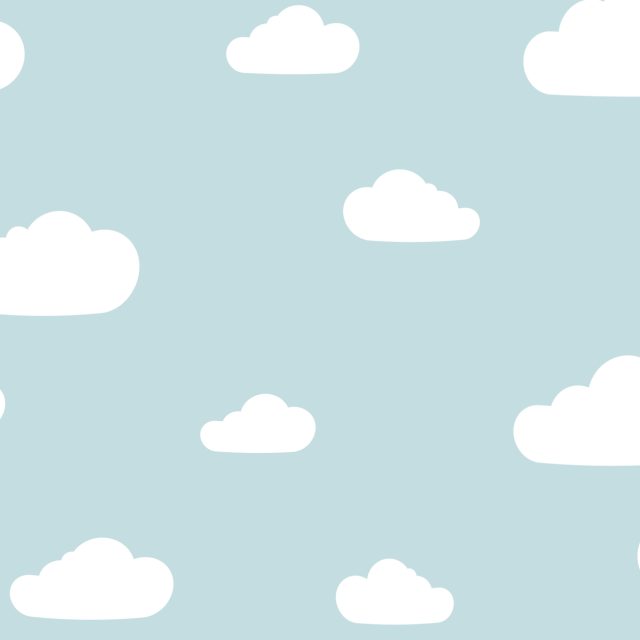
Reproduce this pattern procedurally as a WebGL 2 fragment shader.

```glsl
#version 300 es
precision highp float;
// Flat white puffy clouds drifting in loose, staggered rows over a pale blue sky.

uniform vec2 u_resolution;
out vec4 fragColor;

const vec3 SKY = vec3(0.769, 0.867, 0.878);
const vec3 CLOUD = vec3(1.0);
const vec2 PITCH = vec2(0.54, 0.265);       // spacing of columns and rows
const vec2 FIRST_CLOUD = vec2(0.43, 0.90);  // centre of row 0, column 0
const float ODD_ROW_SHIFT = 0.33;

float hash(vec2 cell, float salt) {
    vec3 q = fract(vec3(cell, salt) * vec3(0.1031, 0.1130, 0.0973) + 0.37);
    q += dot(q, q.yzx + 33.33);
    return fract((q.x + q.y) * q.z);
}

float hashRange(vec2 cell, float salt, float low, float high) {
    return mix(low, high, hash(cell, salt));
}

float circle(vec2 p, vec2 centre, float radius) {
    return length(p - centre) - radius;
}

float box(vec2 p, vec2 low, vec2 high) {
    vec2 d = abs(p - 0.5 * (low + high)) - 0.5 * (high - low);
    return length(max(d, 0.0)) + min(max(d.x, d.y), 0.0);
}

// Distance to a cloud of width 1 that rests on y = 0, centred on x = 0.
float cloudShape(vec2 p, vec2 cell) {
    p.x *= hash(cell, 1.0) < 0.55 ? 1.0 : -1.0;
    p.y -= hashRange(cell, 2.0, 0.05, 0.15) * p.x * p.x;  // bowed base

    float smallEnd = hashRange(cell, 3.0, 0.105, 0.145);
    float largeEnd = hashRange(cell, 4.0, 0.175, 0.205);
    float peakRadius = hashRange(cell, 5.0, 0.19, 0.225);
    vec2 peak = vec2(hashRange(cell, 6.0, 0.02, 0.09), 0.31);
    vec2 shoulder = vec2(hashRange(cell, 7.0, -0.20, -0.15), 0.22);

    float d = box(p, vec2(smallEnd - 0.5, 0.0), vec2(0.5 - largeEnd, 2.0 * smallEnd));
    d = min(d, circle(p, vec2(smallEnd - 0.5, smallEnd), smallEnd));
    d = min(d, circle(p, vec2(0.5 - largeEnd, largeEnd), largeEnd));
    d = min(d, circle(p, shoulder, 0.15));
    d = min(d, circle(p, peak, peakRadius));

    // Some clouds carry a small extra puff in the crease beside the peak.
    if (hash(cell, 8.0) > 0.6) {
        d = min(d, circle(p, mix(shoulder, peak, 0.3) + vec2(-0.01, 0.11), 0.07));
    }
    return d;
}

// Distance to the cloud that belongs to one cell (column, row).
float cloudInCell(vec2 uv, vec2 cell, float oddShift) {
    vec2 jitter = vec2(hash(cell, 9.0), hash(cell, 10.0)) - 0.5;
    vec2 centre = FIRST_CLOUD + cell * PITCH * vec2(1.0, -1.0);
    centre += jitter * vec2(0.09, 0.10) - vec2(oddShift, 0.0);

    // Evenly spread sizes: every neighbourhood mixes small and large clouds.
    float sizeRank = fract(0.36 + dot(cell, vec2(0.62, 0.41)));
    float width = 0.165 + 0.2 * pow(sizeRank, 1.5);
    float stretch = hashRange(cell, 11.0, 0.95, 1.25);

    vec2 p = (uv - centre) / width + vec2(0.0, 0.27);
    p.y /= stretch;
    return cloudShape(p, cell) * width;
}

// Distance to the nearest cloud among the surrounding cells.
float cloudField(vec2 uv) {
    float d = 1.0;
    float nearestRow = round((FIRST_CLOUD.y - uv.y) / PITCH.y);
    for (float j = -1.0; j <= 1.0; j++) {
        float row = nearestRow + j;
        float oddShift = ODD_ROW_SHIFT * mod(row, 2.0);
        float nearestColumn = round((uv.x - FIRST_CLOUD.x + oddShift) / PITCH.x);
        for (float i = -1.0; i <= 1.0; i++) {
            d = min(d, cloudInCell(uv, vec2(nearestColumn + i, row), oddShift));
        }
    }
    return d;
}

void main() {
    float canvas = min(u_resolution.x, u_resolution.y);
    vec2 uv = gl_FragCoord.xy / canvas;
    float softness = 0.8 / canvas;
    float coverage = 1.0 - smoothstep(-softness, softness, cloudField(uv));
    fragColor = vec4(mix(SKY, CLOUD, coverage), 1.0);
}
```
